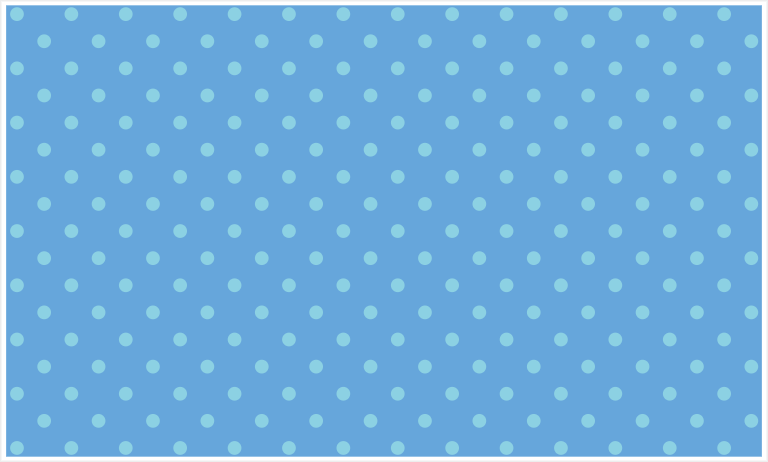
This pattern is drawn by a Shadertoy shader. Its source:

```glsl
// Staggered pale aqua polka dots on a sky blue panel with a thin white frame.
#define ASPECT 0.599                   // canvas height, with width = 1
#define PITCH vec2(0.07083, 0.07031)   // spacing of dots within one lattice
#define FIRST_DOT vec2(0.0221, 0.0182) // centre of the lower left dot
#define DOT_RADIUS 0.0089
#define PANEL_INSET vec2(0.0080, 0.0069)
#define RIM_WIDTH 0.00195
#define PANEL_COLOR vec3(0.40, 0.65, 0.86)
#define DOT_COLOR vec3(0.55, 0.82, 0.89)
#define FRAME_COLOR vec3(1.0)
#define RIM_COLOR vec3(0.93)

// Signed distance to the nearest dot of a rectangular lattice.
float dotLattice(vec2 p) {
    vec2 cell = (fract(p / PITCH + 0.5) - 0.5) * PITCH;
    return length(cell) - DOT_RADIUS;
}

// Signed distance to a centred box.
float box(vec2 p, vec2 halfSize) {
    vec2 d = abs(p) - halfSize;
    return length(max(d, 0.0)) + min(max(d.x, d.y), 0.0);
}

// Coverage of a shape, softened over one pixel.
float fill(float dist, float pixel) {
    return clamp(0.5 - dist / pixel, 0.0, 1.0);
}

void mainImage(out vec4 fragColor, in vec2 fragCoord) {
    vec2 size = vec2(1.0, ASPECT);
    vec2 p = fragCoord / iResolution.xy * size;
    vec2 centred = p - 0.5 * size;
    float pixel = 1.0 / iResolution.x;

    // Two lattices, offset by half a pitch, form the staggered rows.
    vec2 q = p - FIRST_DOT;
    float dots = min(dotLattice(q), dotLattice(q - 0.5 * PITCH));
    vec3 panel = mix(PANEL_COLOR, DOT_COLOR, fill(dots, pixel));

    // Grey rim, white frame, then the dotted panel.
    float frame = fill(box(centred, 0.5 * size - RIM_WIDTH), pixel);
    float inside = fill(box(centred, 0.5 * size - PANEL_INSET), pixel);
    vec3 color = mix(RIM_COLOR, FRAME_COLOR, frame);
    color = mix(color, panel, inside);

    fragColor = vec4(color, 1.0);
}
```
